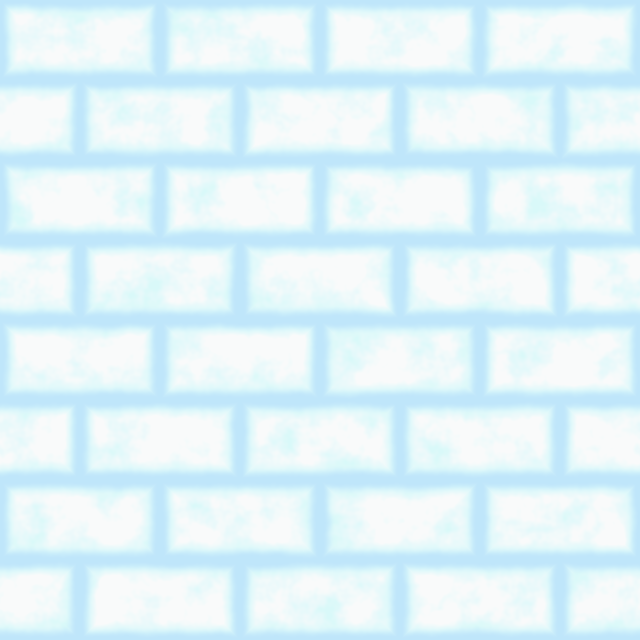
Give the GLSL for this texture, as a WebGL 1 fragment shader.

```glsl
precision highp float;

uniform vec2 u_resolution;

const vec2 BRICKS = vec2(4.0, 8.0);         // repeats across and down
const float JOINT_HALF = 0.0035;            // flat core of the joint
const float BEVEL_END = 0.021;              // joint colour has faded to frost
const float RIM_START = 0.009;              // frost begins to whiten
const float RIM_END = 0.034;                // full face of the brick
const float EDGE_WOBBLE = 0.004;
const float FACE_LEVEL = 0.86;
const float CLOUD_STRENGTH = 1.15;
const float BRICK_VARIATION = 0.28;
const float CLOUD_CELLS = 14.0;             // whole number, so the clouds wrap
const vec3 JOINT_COLOR = vec3(0.75, 0.90, 0.98);
const vec3 FROST_COLOR = vec3(0.85, 0.975, 0.978);
const vec3 SNOW_COLOR = vec3(0.977, 0.980, 0.980);

float hash(vec2 p) {
  vec3 q = fract(p.xyx * vec3(0.1031, 0.1030, 0.0973));
  q += dot(q, q.yzx + 33.33);
  return fract((q.x + q.y) * q.z);
}

// Dot product of a lattice point's random gradient with the offset from it
float gradientAt(vec2 cell, vec2 offset, float period) {
  float angle = 6.28318 * hash(mod(cell, period) + period);
  return dot(vec2(cos(angle), sin(angle)), offset);
}

// Gradient noise that repeats after a whole number of cells
float gradientNoise(vec2 p, float period) {
  vec2 cell = floor(p);
  vec2 f = p - cell;
  vec2 w = f * f * f * (f * (f * 6.0 - 15.0) + 10.0);
  vec2 e = vec2(1.0, 0.0);
  float low = mix(gradientAt(cell, f, period),
                  gradientAt(cell + e.xy, f - e.xy, period), w.x);
  float high = mix(gradientAt(cell + e.yx, f - e.yx, period),
                   gradientAt(cell + e.xx, f - e.xx, period), w.x);
  return mix(low, high, w.y);
}

float clouds(vec2 uv) {
  float sum = 0.0;
  float amplitude = 1.0;
  float period = CLOUD_CELLS;
  for (int i = 0; i < 4; i++) {
    sum += amplitude * gradientNoise(uv * period, period);
    amplitude *= 0.6;
    period *= 2.0;
  }
  return sum;
}

void main() {
  vec2 uv = gl_FragCoord.xy / u_resolution;

  // Running bond: every other row shifts by half a brick
  vec2 grid = uv * BRICKS;
  grid.x += 0.5 * (1.0 - mod(floor(grid.y), 2.0));
  vec2 brick = mod(floor(grid), BRICKS);

  // Distance to the nearest joint, mitred at the corners
  vec2 toEdge = (0.5 - abs(fract(grid) - 0.5)) / BRICKS;
  float edge = min(toEdge.x, toEdge.y);

  // Soft bevel and clouded face
  float cloud = clouds(uv);
  float bevel = smoothstep(JOINT_HALF, BEVEL_END, edge + EDGE_WOBBLE * cloud);
  float rim = smoothstep(RIM_START, RIM_END, edge);
  float tone = BRICK_VARIATION * (hash(brick + 71.0) - 0.5);
  float snow = clamp(rim * (FACE_LEVEL + tone + CLOUD_STRENGTH * cloud), 0.0, 1.0);

  vec3 color = mix(JOINT_COLOR, FROST_COLOR, bevel);
  color = mix(color, SNOW_COLOR, snow);
  gl_FragColor = vec4(color, 1.0);
}
```
